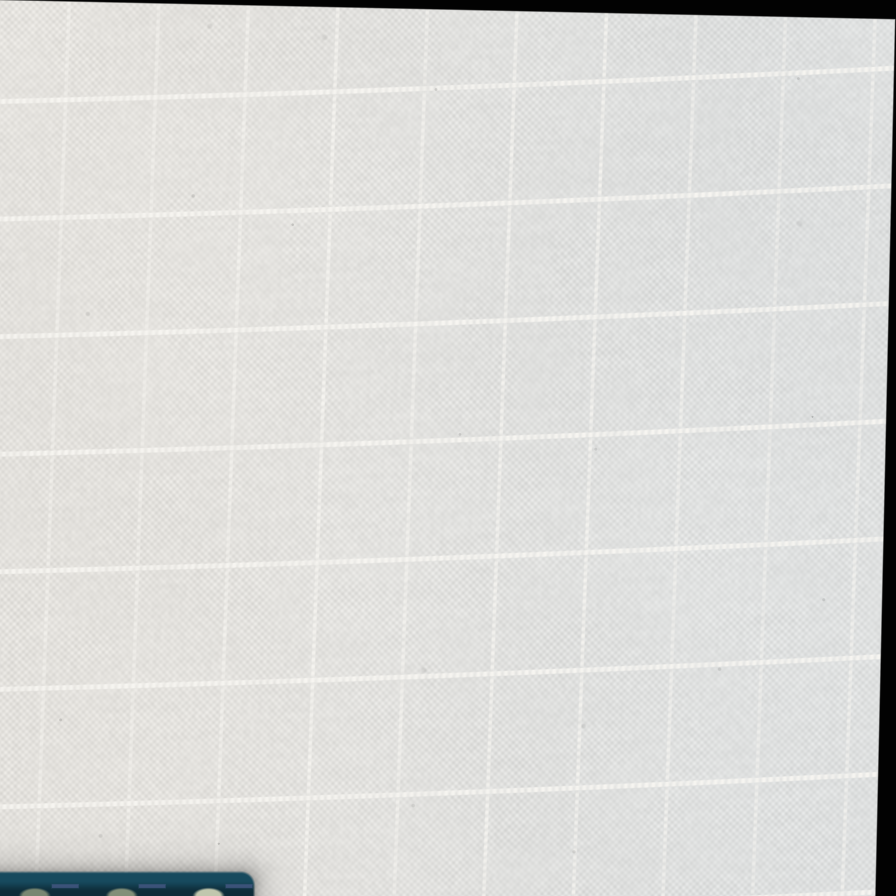
This texture is drawn by a WebGL 1 fragment shader. Its source:

```glsl
precision highp float;
// Pale ripstop cloth: a slightly skewed grid of bright beaded threads over a
// fine staggered weave, with black margins at the top and right and the
// rounded corner of a dark teal board casting a soft shadow at lower left.

uniform vec2 u_resolution;

#define CELL vec2(0.1, 0.1312)         // grid pitch across and up
#define GRID_ORIGIN vec2(0.440, 0.8867)
#define THREADS vec2(13.0, 17.0)       // weave periods per cell
#define ROW_WIDTH 0.0027               // half width of horizontal threads
#define COLUMN_WIDTH 0.0019            // half width of vertical threads
#define WEAVE_DEPTH 0.027
#define GRAIN_DEPTH 0.026
#define WARM_CLOTH vec3(0.893, 0.885, 0.868)
#define COOL_CLOTH vec3(0.868, 0.875, 0.874)
#define THREAD_COLOR vec3(0.968, 0.962, 0.945)
#define MARGIN_COLOR vec3(0.008)
#define BOARD_COLOR vec3(0.09, 0.29, 0.37)

const float TAU = 6.2831853;

float hash(vec2 p) {
  return fract(sin(dot(p, vec2(127.1, 311.7))) * 43758.5453);
}

float noise(vec2 p) {
  vec2 i = floor(p);
  vec2 f = fract(p);
  f = f * f * (3.0 - 2.0 * f);
  float low = mix(hash(i), hash(i + vec2(1.0, 0.0)), f.x);
  float high = mix(hash(i + vec2(0.0, 1.0)), hash(i + vec2(1.0, 1.0)), f.x);
  return mix(low, high, f.y);
}

float roundedBox(vec2 p, vec2 halfSize, float radius) {
  vec2 q = abs(p) - halfSize + radius;
  return length(max(q, 0.0)) + min(max(q.x, q.y), 0.0) - radius;
}

// Skewed and slightly bowed cloth coordinates, whole numbers on grid threads
vec2 clothCoords(vec2 p) {
  vec2 bend = vec2(0.0375 * p.y, 0.0245 * p.x + 0.0128 * p.x * p.x);
  return (p - bend - GRID_ORIGIN) / CELL;
}

// Sparse small grey marks, at most one per tile
float specks(vec2 p) {
  vec2 tile = floor(p * 7.0);
  vec2 center = 0.2 + 0.6 * vec2(hash(tile + 3.1), hash(tile + 8.7));
  float radius = mix(0.0015, 0.005, hash(tile + 5.3));
  float d = length(fract(p * 7.0) - center) / 7.0;
  float present = step(0.74, hash(tile + 1.9));
  return present * (1.0 - smoothstep(0.3 * radius, radius, d)) * 0.0003 / radius;
}

vec3 clothColor(vec2 p, float pixel) {
  vec2 cell = clothCoords(p);
  vec2 weave = cell * THREADS;
  vec3 color = mix(WARM_CLOTH, COOL_CLOTH, smoothstep(0.05, 0.95, p.x));
  color += 0.014 * (noise(p * 5.0) - 0.5);

  // Staggered stitches with irregular phase, depth and fine grain
  vec2 phase = TAU * weave + 1.6 * noise(cell * 1.7);
  float stitch = cos(phase.x) * cos(phase.y);
  color += WEAVE_DEPTH * stitch * mix(0.5, 1.4, noise(cell * 3.0 + 9.0));
  color += GRAIN_DEPTH * (noise(weave * vec2(2.0, 1.4)) - 0.5);
  color += 0.010 * (noise(vec2(cell.x * 1.5, weave.y * 1.2)) - 0.5);

  // Distance to the nearest thread of each direction
  vec2 thread = floor(cell + 0.5);
  vec2 d = abs(cell - thread) * CELL;
  float row = 1.0 - smoothstep(ROW_WIDTH - pixel, ROW_WIDTH + pixel, d.y);
  float column = 1.0 - smoothstep(COLUMN_WIDTH - pixel, COLUMN_WIDTH + pixel, d.x);

  // Beads along the threads, unevenly bright
  vec2 beads = 0.5 + 0.5 * cos(TAU * weave);
  row *= mix(0.48, 1.0, beads.x) * mix(0.75, 1.1, noise(weave * vec2(0.6, 0.1)));
  column *= mix(0.35, 0.8, beads.y) * mix(0.65, 1.1, hash(vec2(thread.x, 4.0)));
  column *= mix(0.7, 1.1, noise(vec2(thread.x * 7.0, weave.y * 0.4)));
  color = mix(color, THREAD_COLOR, clamp(max(row, column), 0.0, 1.0));

  return color * (1.0 - specks(p));
}

// Teal edge above a darker face with repeated pale pads and lavender bars
vec3 boardColor(vec2 p) {
  vec3 color = mix(BOARD_COLOR * 0.6, BOARD_COLOR, smoothstep(0.004, 0.018, p.y));
  float slot = floor(p.x / 0.097);
  float x = (fract(p.x / 0.097) - 0.4) * 0.097;
  float pad = length(vec2(x / 0.018, p.y / 0.0095));
  float bar = max(abs(x - 0.034) - 0.014, abs(p.y - 0.011) - 0.0012);
  color = mix(color, vec3(0.30, 0.36, 0.55), 0.7 * (1.0 - smoothstep(0.0, 0.002, bar)));
  vec3 padColor = mix(vec3(0.42, 0.48, 0.40), vec3(0.78, 0.80, 0.70), hash(vec2(slot, 2.0)));
  return mix(color, padColor, 1.0 - smoothstep(0.7, 1.05, pad));
}

void main() {
  vec2 p = gl_FragCoord.xy / u_resolution;
  float pixel = 1.0 / min(u_resolution.x, u_resolution.y);
  vec3 color = clothColor(p, pixel);

  // Board corner and its soft shadow
  float board = roundedBox(p - vec2(0.0, -0.1), vec2(0.283, 0.126), 0.014);
  color *= 1.0 - 0.28 * exp(-max(board, 0.0) / 0.012);
  color = mix(color, boardColor(p), 1.0 - smoothstep(-0.0015, 0.0015 + pixel, board));

  // Tilted black margins
  float margin = max(p.y - 1.0 + 0.0215 * p.x, p.x - 0.977 - 0.0225 * p.y);
  color = mix(color, MARGIN_COLOR, smoothstep(-pixel, pixel, margin));
  gl_FragColor = vec4(color, 1.0);
}
```
